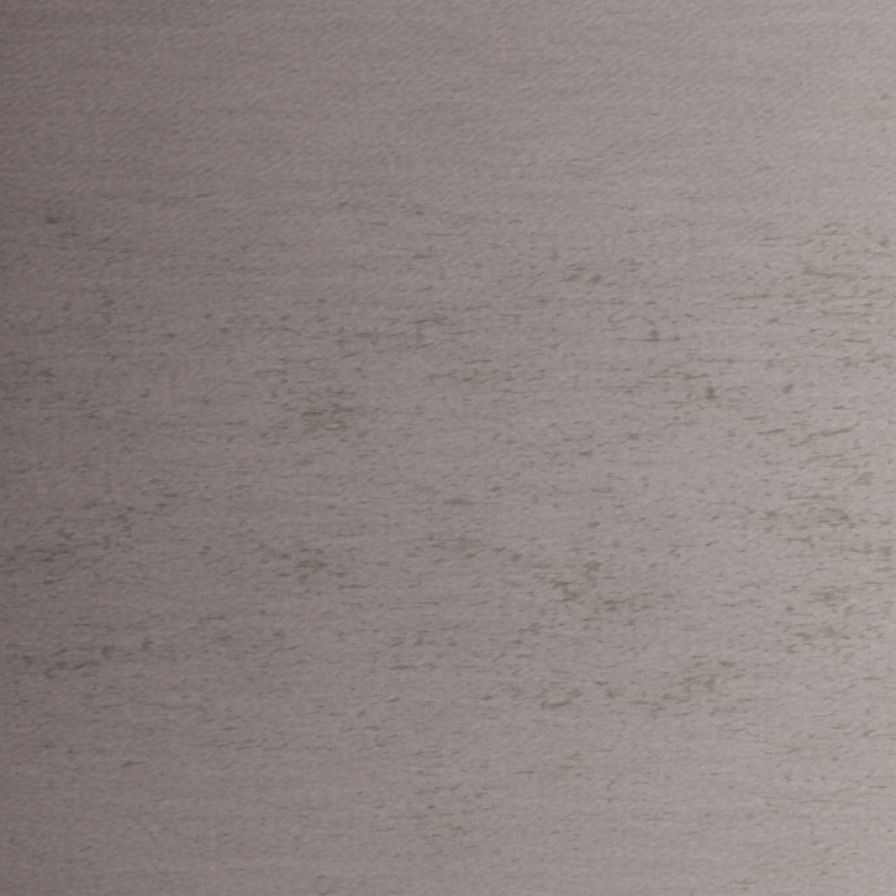
A Shadertoy shader for this texture:

```glsl
// Worn grey-taupe surface lit from the right: a soft sideways gradient carries
// fine horizontal grain, a faint diagonal twill and scattered brown flecks.
// Every irregular part is gradient noise, stretched along the grain.

const float TAU = 6.2831853;
const vec3 SHADE_COLOR = vec3(0.446, 0.404, 0.396);
const vec3 LIGHT_COLOR = vec3(0.668, 0.627, 0.612);
const vec3 FLECK_TINT = vec3(0.81, 0.815, 0.79);
const float TWILL_ANGLE = 0.58;
const float TWILL_COUNT = 125.0;

float hash(vec2 cell) {
    vec3 q = fract(vec3(cell.xyx) * 0.1031);
    q += dot(q, q.yzx + 33.33);
    return fract((q.x + q.y) * q.z);
}

vec2 gradient(vec2 cell) {
    float angle = TAU * hash(cell);
    return vec2(cos(angle), sin(angle));
}

// Gradient noise, roughly -0.7 to 0.7
float noise(vec2 p) {
    vec2 i = floor(p);
    vec2 f = p - i;
    vec2 u = f * f * f * (f * (f * 6.0 - 15.0) + 10.0);
    vec2 e = vec2(1.0, 0.0);
    float low = mix(dot(gradient(i), f),
                    dot(gradient(i + e.xy), f - e.xy), u.x);
    float high = mix(dot(gradient(i + e.yx), f - e.yx),
                     dot(gradient(i + e.xx), f - e.xx), u.x);
    return mix(low, high, u.y);
}

float fbm(vec2 p, int octaves) {
    float sum = 0.0;
    float weight = 1.0;
    for (int k = 0; k < octaves; k++) {
        sum += weight * noise(p);
        p = p * 2.03 + vec2(17.3, 41.7);
        weight *= 0.5;
    }
    return sum;
}

// Broken diagonal ridges
float twill(vec2 p, float angle, float count) {
    vec2 across = vec2(-sin(angle), cos(angle));
    float phase = dot(p, across) * count + 0.7 * noise(p * 24.0 + 5.0);
    float patchiness = 0.65 + 0.9 * noise(p * vec2(28.0, 44.0) + 61.0);
    return sin(TAU * phase) * patchiness;
}

// Soft-edged flecks with ragged outlines; a higher cover lets more through
float flecks(vec2 p, vec2 frequency, float cover, float seed) {
    float n = noise(p * frequency + seed);
    float ragged = 0.30 * noise(p * frequency * 2.3 - seed);
    return smoothstep(0.22, 0.66, n + ragged + cover);
}

void mainImage(out vec4 fragColor, in vec2 fragCoord) {
    vec2 p = fragCoord / iResolution.xy;

    // Side light, slightly dimmer toward the top left
    float light = pow(p.x, 0.88) + 0.12 * (0.5 - p.y) * (1.2 - 0.6 * p.x);
    light += 0.06 * fbm(p * vec2(1.5, 5.0) + 9.0, 2);
    vec3 color = mix(SHADE_COLOR, LIGHT_COLOR, light);

    // Horizontal grain and fine tooth, leaning with the twill
    vec2 slanted = p - vec2(0.0, 0.12 * p.x);
    float grain = 0.024 * fbm(p * vec2(9.0, 75.0) + 23.0, 3);
    float tooth = 0.036 * noise(slanted * vec2(95.0, 190.0) + 71.0);
    tooth += 0.028 * noise(slanted * vec2(170.0, 250.0) + 171.0);

    // Twill is clearest in the upper part
    float twillDepth = mix(0.0045, 0.0105, smoothstep(0.5, 0.85, p.y));
    color += grain + tooth + twillDepth * twill(p, TWILL_ANGLE, TWILL_COUNT);

    // Flecks fill the middle and thin out upward, loosely gathered in rows
    float band = smoothstep(-0.15, 0.30, p.y) * (1.0 - smoothstep(0.66, 0.88, p.y));
    float cluster = fbm(p * vec2(7.0, 20.0) + 37.0, 3);
    float cover = mix(-0.20, 0.015, band) + 0.22 * cluster;
    float broad = flecks(slanted, vec2(46.0, 112.0), cover, 13.0);
    float small = flecks(slanted, vec2(80.0, 170.0), cover + 0.03, 83.0);
    float streak = flecks(p, vec2(24.0, 170.0), cover - 0.02, 149.0);
    float stain = clamp(0.65 * broad + 0.55 * small + 0.45 * streak, 0.0, 1.0);
    color *= mix(vec3(1.0), FLECK_TINT, stain);

    // Faint warm discoloration around the clusters
    float haze = smoothstep(0.0, 0.8, cluster) * mix(0.4, 1.0, band);
    color *= 1.0 - haze * vec3(0.022, 0.020, 0.030);

    fragColor = vec4(clamp(color, 0.0, 1.0), 1.0);
}
```
